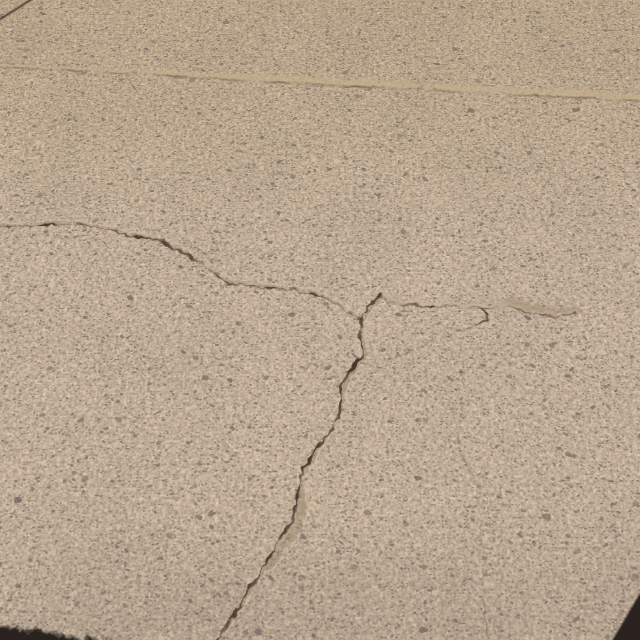
Give the GLSL for this texture, as a WebGL 2 fragment shader.

```glsl
#version 300 es
precision highp float;
// Sunlit concrete slab with exposed pebbles, a pale joint and branching cracks.
uniform vec2 u_resolution;
out vec4 outColor;

const int POINTS = 9;
const vec3 SAND = vec3(.752, .677, .595);
const vec3 WARM_SAND = vec3(.722, .642, .54);
const vec3 PALE = vec3(.83, .755, .655);
const vec3 DUST = vec3(.63, .545, .445);
const vec3 SLATE = vec3(.43, .4, .375);
const vec3 GAP = vec3(.27, .22, .175);
const vec3 SHADOW = vec3(.16, .135, .12);

vec3 hash3(vec2 cell, float seed) {
  uvec3 v = uvec3(ivec3(cell, seed) + 4096) * 1664525u + 1013904223u;
  for (int i = 0; i < 2; i++) {
    v.x += v.y * v.z; v.y += v.z * v.x; v.z += v.x * v.y;
    v ^= v >> 16u;
  }
  return vec3(v & 65535u) / 65535.;
}

float corner(vec2 cell, vec2 offset) {
  float angle = 6.2832 * hash3(cell, 7.).x;
  return dot(vec2(cos(angle), sin(angle)), offset);
}

float noise(vec2 p) {
  vec2 i = floor(p), f = p - i;
  vec2 u = f * f * (3. - 2. * f), e = vec2(0, 1);
  return mix(mix(corner(i, f), corner(i + e.yx, f - e.yx), u.x),
             mix(corner(i + e, f - e), corner(i + 1., f - 1.), u.x), u.y);
}

float fbm(vec2 p) {
  float sum = 0., amp = .6;
  for (int i = 0; i < 4; i++) { sum += amp * noise(p); p = p * 2.1 + 5.3; amp *= .55; }
  return sum;
}

// Coverage (x) and tone (y) of one randomly turned pebble per cell.
vec2 pebbles(vec2 p, float cells, float density, float size, float seed, float pixel) {
  vec2 g = p * cells, id = floor(g);
  vec3 h = hash3(id, seed), k = hash3(id, seed + 31.);
  vec2 d = g - id - .5 - (h.xy - .5) * .45;
  float a = (k.x - .5) * 1.8, radius = size * (.4 + .6 * k.y * k.y);
  d = mat2(cos(a), -sin(a), sin(a), cos(a)) * d * vec2(.85, 1.1 + .7 * h.x);
  float edge = length(d) - radius * (1. + .55 * noise(g * 3.));
  float aa = 1.3 * pixel * cells;
  return vec2((1. - smoothstep(-aa, aa, edge)) * step(h.z, density), k.z);
}

// Signed distance (positive left of travel) and progress along a polyline.
vec2 trace(vec2 p, vec2 path[POINTS]) {
  vec2 best = vec2(9, 0);
  for (int i = 0; i < POINTS - 1; i++) {
    vec2 ab = path[i + 1] - path[i], ap = p - path[i];
    float t = clamp(dot(ap, ab) / dot(ab, ab), 0., 1.);
    float d = length(ap - ab * t);
    if (d < abs(best.x))
      best = vec2(ab.x * ap.y > ab.y * ap.x ? d : -d, (float(i) + t) / float(POINTS - 1));
  }
  return best;
}

float band(float d, float halfWidth, float soft) {
  return 1. - smoothstep(halfWidth - soft, halfWidth + soft, abs(d));
}

// Dark gap with a dusty broken lip on its left side.
vec3 crack(vec3 c, float d, float gap, float lip, float strength, float pixel) {
  float k = clamp(strength, 0., 1.);
  c = mix(c, DUST, band(d - lip * .5, lip * .5, 2. * pixel) * .6 * k);
  c = mix(c, PALE, band(d - lip - .002, .0015, pixel) * .5 * k);
  return mix(c, GAP, band(d, max(gap, .0004), 1.3 * pixel) * k);
}

void main() {
  vec2 uv = gl_FragCoord.xy / u_resolution;
  float pixel = .8 / min(u_resolution.x, u_resolution.y);
  vec2 ground = vec2(uv.x - .5, uv.y) * 1.9 / (1.9 - .55 * uv.y);

  // Slab tone and grain
  vec3 c = mix(SAND, WARM_SAND, smoothstep(.55, 1., uv.y));
  c *= 1. + .05 * fbm(ground * 7.) - .06 * (1. - smoothstep(0., .25, uv.y));
  c *= 1. + .19 * noise(ground * 230.) + .15 * noise(ground * 125. + 9.);

  // Pebbles, from fine grit to large stones
  for (int i = 0; i < 4; i++) {
    float n = float(i), cells = 170. * pow(.65, n);
    vec2 stone = pebbles(ground + n * .37, cells, .36 - .085 * n, .36 - .02 * n, n + 1., pixel);
    vec3 tone = mix(mix(SLATE, DUST, stone.y * .9), PALE, step(.74, stone.y));
    c = mix(c, tone, stone.x * .74);
  }

  // Pale joint with a thin broken shade below
  float joint = uv.y - .899 + .05 * uv.x + .004 * fbm(uv * 45.);
  float jointWidth = mix(.0018, .0045, smoothstep(.1, .5, uv.x));
  float wear = noise(uv * 24.);
  c = mix(c, vec3(.77, .68, .545), band(joint, jointWidth, 2. * pixel) * (.7 + .3 * wear));
  float shade = clamp(.42 + 1.1 * wear, 0., .9);
  c = mix(c, DUST * .72, band(joint + jointWidth + .002, .0015, 1.5 * pixel) * shade);

  // Crack paths, walked along a roughened position
  vec2 p = uv + .008 * vec2(fbm(uv * 42.), fbm(uv * 42. + 17.));
  p += .0035 * vec2(noise(uv * 110.), noise(uv * 110. + 31.));
  vec2 west = trace(p, vec2[](vec2(-.02, .646), vec2(.13, .65), vec2(.195, .635), vec2(.247, .625),
    vec2(.312, .592), vec2(.358, .555), vec2(.456, .547), vec2(.508, .535), vec2(.562, .503)));
  vec2 south = trace(p, vec2[](vec2(.592, .54), vec2(.562, .499), vec2(.566, .447), vec2(.536, .401),
    vec2(.531, .349), vec2(.475, .271), vec2(.456, .186), vec2(.404, .102), vec2(.333, -.01)));
  vec2 east = trace(p, vec2[](vec2(.592, .538), vec2(.615, .526), vec2(.65, .522), vec2(.7, .521),
    vec2(.755, .518), vec2(.794, .52), vec2(.833, .51), vec2(.865, .504), vec2(.898, .508)));
  vec2 hook = trace(p, vec2[](vec2(.752, .517), vec2(.763, .508), vec2(.762, .499), vec2(.742, .49),
    vec2(.703, .479), vec2(.675, .468), vec2(.65, .454), vec2(.63, .447), vec2(.605, .437)));
  vec2 hair = trace(p, vec2[](vec2(.723, .44), vec2(.722, .37), vec2(.716, .297), vec2(.735, .26),
    vec2(.749, .232), vec2(.752, .16), vec2(.753, .102), vec2(.755, .06), vec2(.764, -.01)));

  // Cracks and crumbled edges
  float rough = noise(uv * 30.), chip = noise(uv * 75. + 3.);
  c = crack(c, hair.x, .0006, .004, .22 + .4 * rough, pixel);
  c = crack(c, hook.x, .0014, .003, mix(.85, .16, smoothstep(.25, .45, hook.y)) + .3 * chip, pixel);
  float slab = smoothstep(.58, .66, east.y), spall = .006 + .014 * slab * (1. - east.y * east.y * .6);
  c = mix(c, mix(SAND, DUST, .1 + .6 * slab), band(east.x - spall * .5, spall * (.5 + .7 * chip), 2. * pixel) * .75);
  c = crack(c, east.x, .0008 + .002 * chip, .002, .5 + .9 * rough, pixel);
  float westGap = .0007 + .0014 * band(west.y - .45, .12, .12) + .0025 * chip;
  c = crack(c, west.x, westGap, .004 + .004 * rough, .62 + .8 * rough + .4 * chip, pixel);
  float crumble = .006 + .014 * band(south.y - .76, .06, .06) + .006 * rough;
  c = crack(c, south.x, .0017 + .004 * chip, crumble, .85 + .5 * rough, pixel);

  // Dark seam and cast shadows at the corners
  c = mix(c, GAP, band(uv.y - .97 - .63 * uv.x, .002, 2. * pixel) * step(uv.x, .06) * .85);
  float fringe = uv.y - .022 + .15 * uv.x + .016 * fbm(uv * vec2(60, 45));
  float wedge = uv.y - 1.7 * (uv.x - .957);
  c = mix(c, SHADOW, 1. - smoothstep(-.006, .006, min(fringe, wedge)));
  outColor = vec4(c, 1);
}
```
